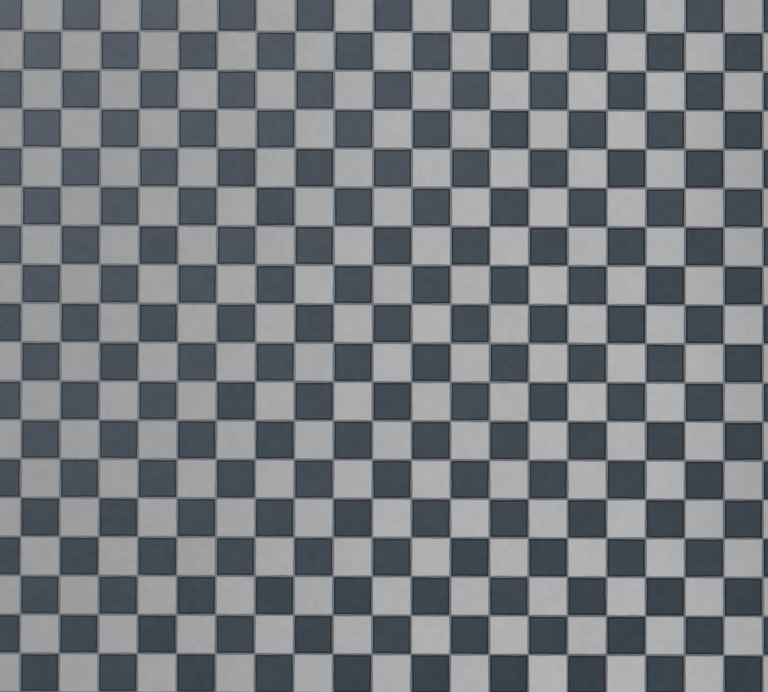
Give the GLSL for this pattern, as a Shadertoy shader.

```glsl
// Checkerboard of slate and pale grey tiles with thin grout, under soft uneven light.

float hash(vec2 p) {
    vec3 q = fract(p.xyx * 0.1031);
    q += dot(q, q.yzx + 33.33);
    return fract((q.x + q.y) * q.z);
}

float valueNoise(vec2 p) {
    vec2 cell = floor(p), f = fract(p);
    f = f * f * (3.0 - 2.0 * f);
    return mix(mix(hash(cell), hash(cell + vec2(1, 0)), f.x),
               mix(hash(cell + vec2(0, 1)), hash(cell + vec2(1, 1)), f.x), f.y);
}

void mainImage(out vec4 fragColor, in vec2 fragCoord) {
    vec2 uv = fragCoord / iResolution.xy;
    float down = 1.0 - uv.y;

    // Tile grid, slightly tilted and sheared
    vec2 grid = vec2(uv.x * 19.72 - 0.59 + 0.08 * down * (1.0 - uv.x),
                     down * 17.79 - 0.82 - 0.06 * (uv.x - 0.5));
    float pixel = 19.72 / iResolution.x;
    vec2 wobble = vec2(valueNoise(grid * 3.0), valueNoise(grid * 3.0 + 57.0)) - 0.5;
    vec2 tile = floor(grid);
    vec2 f = grid - tile;
    vec2 sides = min(f, 1.0 - f) + wobble * 0.012;
    float edge = min(sides.x, sides.y);
    bool isDark = mod(tile.x + tile.y, 2.0) < 0.5;

    // Haze lifts the dark tiles at the upper left; pale tiles brighten right of centre
    float haze = (1.0 - 0.75 * down) * (1.0 - 0.65 * uv.x);
    vec3 slate = mix(vec3(0.21, 0.245, 0.275), vec3(0.35, 0.375, 0.41), haze);
    float glow = 0.08 * smoothstep(0.0, 0.7, uv.x) - 0.04 * smoothstep(0.85, 1.0, uv.x);
    vec3 pale = vec3(0.61, 0.612, 0.62) + glow;
    vec3 grout = mix(vec3(0.41, 0.43, 0.45), vec3(0.49, 0.5, 0.52), haze);

    // Tile face with a soft grout border
    float face = smoothstep(0.0, max(0.05, 1.2 * pixel), edge);
    vec3 color = mix(grout, isDark ? slate : pale, face);

    // Dark rim inside each slate tile, with a faint cool left and warm right fringe
    if (isDark) {
        float rim = smoothstep(0.015, 0.045, edge) * (1.0 - smoothstep(0.05, 0.085, edge));
        color = mix(color, vec3(0.16, 0.17, 0.19), rim * mix(0.5, 0.8, uv.x));
        float fringe = 1.0 - smoothstep(0.02, 0.08, sides.x);
        color += fringe * (f.x < 0.5 ? vec3(-0.02, 0.02, 0.05) : vec3(0.02, 0.0, -0.02));
    }

    // Tone per tile, broad mottling and fine grain
    color += (hash(tile + 40.0) - 0.5) * 0.018;
    color += (valueNoise(grid * 5.0 + 90.0) - 0.5) * 0.016;
    color += (valueNoise(grid * 18.0 + 200.0) - 0.5) * 0.016;

    fragColor = vec4(color, 1.0);
}
```
